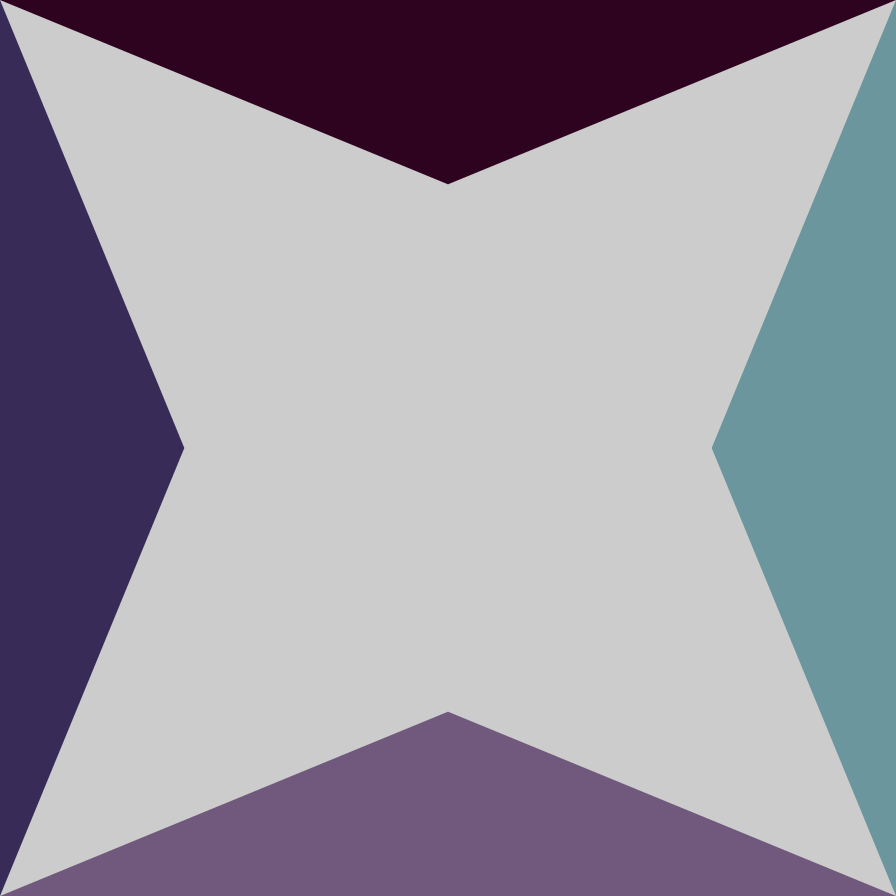
This background is drawn by a Shadertoy shader. Its source:

```glsl
// Draws a pale four-pointed star whose tips reach the canvas corners.
// Each side of the canvas is the base of a flat coloured triangle pointing inward;
// signed distances to the triangles give smooth edges.

const vec3 STAR_GREY    = vec3(0.80, 0.80, 0.80);
const vec3 TOP_MAROON   = vec3(0.18, 0.01, 0.125);
const vec3 RIGHT_TEAL   = vec3(0.425, 0.59, 0.615);
const vec3 BOTTOM_MAUVE = vec3(0.44, 0.35, 0.485);
const vec3 LEFT_INDIGO  = vec3(0.22, 0.17, 0.345);

const float TRIANGLE_DEPTH = 0.2057;

// Signed distance to the triangle based on the side facing 'outward'.
float sideTriangle(vec2 p, vec2 outward, float depth) {
    float inset = 0.5 - dot(p, outward);
    float along = abs(dot(p, vec2(-outward.y, outward.x)));
    float slope = 2.0 * depth;
    return (inset - depth + slope * along) / sqrt(1.0 + slope * slope);
}

// Blends a filled shape over the base colour across one pixel.
vec3 paint(vec3 base, vec3 fill, float dist, float pixel) {
    return mix(base, fill, clamp(0.5 - dist / pixel, 0.0, 1.0));
}

void mainImage(out vec4 fragColor, in vec2 fragCoord) {
    // Centred coordinates: the canvas spans -0.5 to 0.5
    vec2 p = fragCoord / iResolution.xy - 0.5;
    float pixel = 1.0 / min(iResolution.x, iResolution.y);

    // Side colours in counter-clockwise order, starting at the right
    vec3 sideColours[4] = vec3[4](RIGHT_TEAL, TOP_MAROON, LEFT_INDIGO, BOTTOM_MAUVE);

    // Turn the outward direction a quarter circle for each side
    vec3 colour = STAR_GREY;
    vec2 outward = vec2(1.0, 0.0);
    for (int i = 0; i < 4; i++) {
        float dist = sideTriangle(p, outward, TRIANGLE_DEPTH);
        colour = paint(colour, sideColours[i], dist, pixel);
        outward = vec2(-outward.y, outward.x);
    }

    fragColor = vec4(colour, 1.0);
}
```
